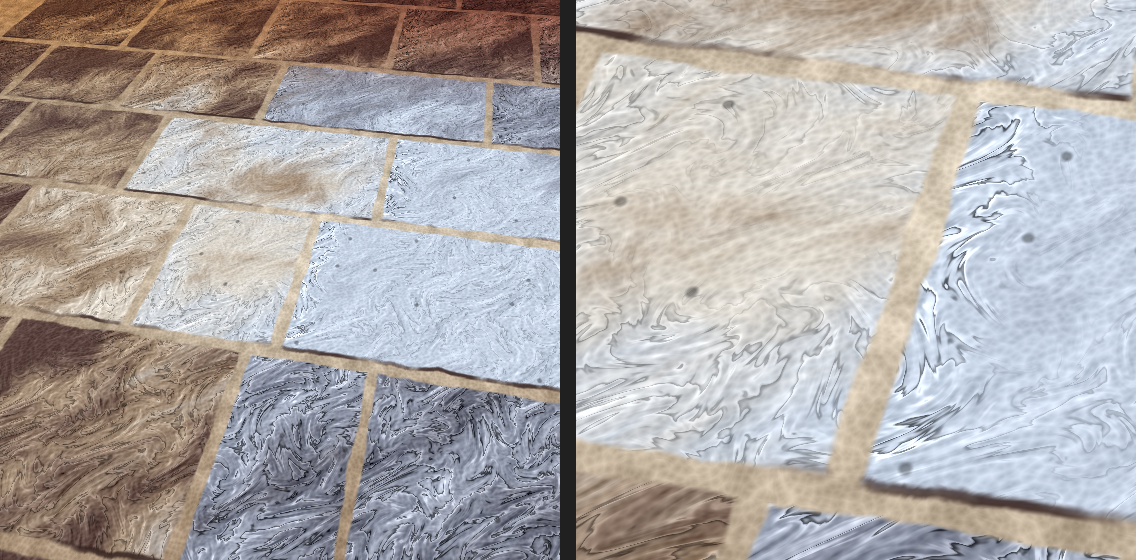
Left, the full canvas; right, a detail of the centre.
This texture is drawn by a Shadertoy shader. Its source:

```glsl
// A slate floor in perspective: staggered courses of riven stone with sandy joints.
// The canvas is projected to floor coordinates, split into courses and stones,
// then shaded with layered sines (cleft relief) and cellular noise (grain, pits).
const vec2 VANISH_UP = vec2(0.908, -0.673);    // where the cross joints meet
const vec2 VANISH_SIDE = vec2(-6.836, -0.521); // where the courses meet
const float HORIZON_TILT = 0.0197, DEPTH_SCALE = 0.18, JOINT_HALF_WIDTH = 0.0082;

// Course limits in depth, and the cross joints of each course
const int COURSES = 7;
const float COURSE_EDGE[8] = float[8](12.6, 11.09, 9.45, 8.26, 7.03, 5.66, 4.22, 2.8);
const vec4 CROSS_JOINTS[7] = vec4[7](
    vec4(-1.10, -0.80, -0.45, -0.13), vec4(-0.914, -0.597, -0.271, 0.065),
    vec4(-1.074, -0.813, -0.504, -0.04), vec4(-0.987, -0.688, -0.222, 0.16),
    vec4(-0.837, -0.546, -0.321, 0.14), vec4(-0.707, -0.36, -0.181, 0.14),
    vec4(-0.90, -0.45, -0.10, 0.30));

float hash(vec2 p) { return fract(sin(dot(p, vec2(127.1, 311.7))) * 4375.85); }

// Distance to the nearest jittered cell point
float cellular(vec2 p) {
    float nearest = 2.0;
    for (int i = 0; i < 9; i++) {
        vec2 c = floor(p) + vec2(i % 3 - 1, i / 3 - 1);
        nearest = min(nearest, length(p - c - vec2(hash(c), hash(c + 17.3))));
    }
    return nearest;
}

// Rotated, warped sines, roughly -0.8 to 0.8
float sineLayers(vec2 p) {
    float sum = 0.0, amp = 0.45;
    for (int i = 0; i < 7; i++) {
        p = mat2(0.8, 0.6, -0.6, 0.8) * p * 1.7 + 1.7;
        p += 0.45 * sin(p.yx * 1.3 + float(i));
        sum += amp * sin(p.x) * sin(p.y + 1.0);
        amp *= 0.66;
    }
    return sum;
}

// Canvas (y down) to floor: x across, y depth
vec2 toFloor(vec2 p) {
    float slope = (p.y - VANISH_SIDE.y) / (p.x - VANISH_SIDE.x);
    return vec2((p.x - VANISH_UP.x) / (p.y - VANISH_UP.y), 1.0 / (slope + HORIZON_TILT));
}

vec2 toCanvas(vec2 f) {
    float slope = 1.0 / f.y - HORIZON_TILT, xAtTop = VANISH_UP.x - f.x * VANISH_UP.y;
    float y = (slope * (xAtTop - VANISH_SIDE.x) + VANISH_SIDE.y) / (1.0 - f.x * slope);
    return vec2(xAtTop + f.x * y, y);
}

// Bounds of the stone holding f: left, right, near, far
vec4 stoneBounds(vec2 f) {
    int row = 0;
    for (int i = 1; i < COURSES; i++) if (f.y < COURSE_EDGE[i]) row = i;
    vec4 joints = CROSS_JOINTS[row];
    float left = joints.x - 0.32, right = joints.w + 0.5;
    for (int i = 0; i < 4; i++) {
        if (joints[i] <= f.x) left = max(left, joints[i]);
        else right = min(right, joints[i]);
    }
    return vec4(left, right, COURSE_EDGE[row + 1], COURSE_EDGE[row]);
}

// Window light pooling on the middle of the floor
float glow(vec2 p) {
    vec2 d = (p - vec2(0.64, 0.45)) / vec2(0.55, 0.28);
    return exp(-dot(d, d));
}

vec3 ramp(vec3 dark, vec3 middle, vec3 light, float t) {
    return mix(mix(dark, middle, smoothstep(0.0, 0.45, t)), light, smoothstep(0.35, 0.85, t));
}

vec3 stoneColour(vec2 p, vec2 grain, vec2 centre, float seed, float edgeWear) {
    // Relief runs along a diagonal bedding direction
    vec2 q = mat2(0.82, 0.57, -0.57, 0.82) * grain + seed * 40.0;
    vec2 bed = q * vec2(0.6, 0.95);
    float relief = sineLayers(bed);
    float emboss = relief - sineLayers(bed + vec2(0.03, 0.07));
    float streak = sineLayers(q * vec2(0.16, 0.4) + 5.0);

    // Warm to cool across the floor, dim to bright towards the light
    vec2 near = mix(centre, p, 0.25);
    float cool = smoothstep(0.28, 0.62, near.x + 0.25 * (near.y - 0.4) + 0.18 * streak);
    cool *= smoothstep(0.06, 0.18, near.y);
    float light = glow(near) * 1.1 + 0.06 + 0.4 * streak + 0.22 * relief;
    vec3 warmTone = ramp(vec3(0.36, 0.27, 0.25), vec3(0.64, 0.55, 0.46), vec3(0.87, 0.84, 0.79), light);
    vec3 coolTone = ramp(vec3(0.43, 0.44, 0.50), vec3(0.59, 0.62, 0.69), vec3(0.78, 0.83, 0.90), light);
    vec3 col = mix(warmTone, coolTone, cool);

    // Cleft layers: a dark lip with a lit rim beside it, fading on smooth stones
    float rough = 0.2 + 0.2 * seed + 0.25 * (1.0 - glow(centre));
    rough += 0.5 * cool * smoothstep(0.6, 0.85, centre.y) + edgeWear;
    rough = min(rough, 1.0) * smoothstep(-0.6, 0.3, streak + 0.4 * rough);
    float terrace = fract(relief * 2.3 + seed);
    float lip = smoothstep(0.0, 0.04, terrace) * (1.0 - smoothstep(0.04, 0.22, terrace));
    col *= 1.0 - 0.55 * rough * lip;
    col += rough * 0.18 * smoothstep(0.7, 0.96, terrace) * (1.0 - smoothstep(0.96, 1.0, terrace));
    col += clamp(emboss, -0.5, 0.5) * (0.16 + 0.4 * rough);

    // Fine grain and rare pits
    col += 0.12 * (cellular(q * vec2(7.0, 10.0)) - 0.45);
    return col * (1.0 - 0.35 * smoothstep(0.04, 0.015, cellular(q * 0.35)));
}

void mainImage(out vec4 fragColor, in vec2 fragCoord) {
    vec2 p = fragCoord / iResolution.xy;
    p.y = 1.0 - p.y;
    vec2 f = toFloor(p), grain = vec2(f.x, -f.y * DEPTH_SCALE) * 25.0;
    // Distance to the worn stone edge
    vec4 b = stoneBounds(f);
    float nearSide = (f.y - b.z) * DEPTH_SCALE, side = min(f.x - b.x, b.y - f.x);
    float wobble = 0.004 * sineLayers(grain * 0.8);
    float edge = min(side, min(nearSide, (b.w - f.y) * DEPTH_SCALE)) - JOINT_HALF_WIDTH + wobble;
    vec2 middle = vec2(b.x + b.y, b.z + b.w) * 0.5, centre = toCanvas(middle);
    float edgeWear = 0.9 * smoothstep(0.07, 0.01, f.x - b.x) * smoothstep(0.5, 0.8, centre.x);
    vec3 stone = stoneColour(p, grain, centre, hash(floor(middle * 50.0)), edgeWear);
    // Sandy joint, with a shadow under the near edge of each stone
    vec3 joint = mix(vec3(0.66, 0.57, 0.47), vec3(0.84, 0.79, 0.71), glow(p));
    joint += 0.12 * (cellular(grain * 9.0) - 0.45) + 0.13 * sineLayers(grain * 2.0);
    float shadow = smoothstep(0.0045, 0.001, abs(nearSide - JOINT_HALF_WIDTH + wobble));
    shadow *= smoothstep(0.004, 0.012, side) * smoothstep(-0.4, 0.3, sineLayers(grain * 0.3));
    vec3 col = mix(joint, stone, smoothstep(-0.002, 0.002, edge));
    col = mix(col, vec3(0.20, 0.13, 0.12), 0.85 * shadow);
    // Reddish dusk along the far side
    vec3 dusk = mix(vec3(1.05, 0.88, 0.68), vec3(0.80, 0.56, 0.54), smoothstep(0.2, 0.9, p.x));
    fragColor = vec4(clamp(col * mix(dusk, vec3(1.0), smoothstep(0.0, 0.2, p.y)), 0.0, 1.0), 1.0);
}
```
